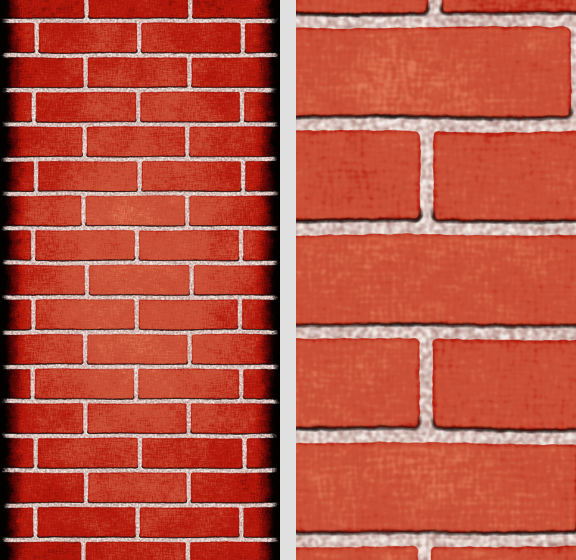
Left, the full canvas; right, a detail of the centre.
A Shadertoy shader for this texture:

```glsl
// Running-bond red brick wall with pale rough mortar and burnt, blackened sides.

// Layout, in units of the canvas width
const vec2 BRICK_PITCH = vec2(0.3705, 0.1236);
const vec2 WALL_ORIGIN = vec2(0.126, 0.0729);
const vec2 MORTAR_WIDTH = vec2(0.0155, 0.0165);
const float CORNER_RADIUS = 0.007;

// Colours
const vec3 SOOT = vec3(0.015, 0.004, 0.004);
const vec3 BURNT_RED = vec3(0.39, 0.03, 0.025);
const vec3 DEEP_RED = vec3(0.70, 0.09, 0.04);
const vec3 CLAY = vec3(0.79, 0.31, 0.21);
const vec3 PALE_CLAY = vec3(0.88, 0.47, 0.33);
const vec3 MORTAR_DARK = vec3(0.64, 0.46, 0.43);
const vec3 MORTAR_LIGHT = vec3(0.95, 0.91, 0.89);

vec2 hash2(vec2 p) {
    vec3 q = fract(p.xyx * vec3(0.1031, 0.1030, 0.0973));
    q += dot(q, q.yzx + 33.33);
    return fract((q.xx + q.yz) * q.zy);
}

vec2 cornerGradient(vec2 cell) {
    float angle = 6.28318 * hash2(cell + 71.0).x;
    return vec2(cos(angle), sin(angle));
}

// Gradient noise, roughly -1 to 1
float noise(vec2 p) {
    vec2 i = floor(p), f = p - i;
    vec2 u = f * f * f * (f * (f * 6.0 - 15.0) + 10.0);
    vec2 e = vec2(0.0, 1.0);
    float low = mix(dot(cornerGradient(i), f), dot(cornerGradient(i + e.yx), f - e.yx), u.x);
    float high = mix(dot(cornerGradient(i + e), f - e), dot(cornerGradient(i + e.yy), f - e.yy), u.x);
    return 1.5 * mix(low, high, u.y);
}

float fbm(vec2 p) {
    float sum = 0.0, amplitude = 0.55;
    for (int i = 0; i < 4; i++) {
        sum += amplitude * noise(p);
        p = p * 2.07 + 17.3;
        amplitude *= 0.55;
    }
    return sum;
}

float roundedBox(vec2 p, vec2 halfSize, float radius) {
    vec2 q = abs(p) - halfSize + radius;
    return length(max(q, 0.0)) + min(max(q.x, q.y), 0.0) - radius;
}

// Small sideways displacement of one vertical joint
float jointShift(vec2 id) {
    return 0.006 * (hash2(id + 40.0).x - 0.5);
}

// xy: position from the brick centre, z: signed distance to its edge, w: brick seed
vec4 brickAt(vec2 p) {
    p -= WALL_ORIGIN;
    p.y += 0.003 * noise(p * vec2(5.0, 8.0));
    float row = floor(p.y / BRICK_PITCH.y);
    float halfStep = mod(row, 2.0) * 0.48 * BRICK_PITCH.x;
    p.x -= halfStep + 0.018 * (hash2(vec2(row + 30.0, 5.0)).x - 0.5);
    vec2 id = vec2(floor(p.x / BRICK_PITCH.x), row);
    vec2 local = p - (id + 0.5) * BRICK_PITCH;
    float left = jointShift(id), right = jointShift(id + vec2(1.0, 0.0));
    local.x -= 0.5 * (left + right);
    vec2 halfSize = 0.5 * (BRICK_PITCH - MORTAR_WIDTH + vec2(right - left, 0.0));
    return vec4(local, roundedBox(local, halfSize, CORNER_RADIUS), hash2(id + 90.0).y);
}

// Tone 0 to 1 through soot, reds and clay
vec3 brickRamp(float tone) {
    vec3 color = mix(SOOT, BURNT_RED, smoothstep(0.0, 0.25, tone));
    color = mix(color, DEEP_RED, smoothstep(0.22, 0.50, tone));
    color = mix(color, CLAY, smoothstep(0.48, 0.78, tone));
    return mix(color, PALE_CLAY, smoothstep(0.78, 1.05, tone));
}

void mainImage(out vec4 fragColor, in vec2 fragCoord) {
    vec2 p = fragCoord / iResolution.x;
    float height = iResolution.y / iResolution.x;
    float pixel = 1.0 / iResolution.x;

    // Bricks with chipped edges
    vec4 brick = brickAt(p);
    float edge = brick.z + 0.0018 * fbm(p * 55.0);
    float brickMask = 1.0 - smoothstep(-0.8 * pixel, 0.8 * pixel, edge);

    // Surface grain: broad stains, woven streaks, fine grit
    float stains = fbm(p * 9.0 + 20.0 * brick.w);
    float weave = noise(p * vec2(35.0, 190.0)) + noise(p * vec2(190.0, 45.0) + 9.0);
    float grit = noise(p * 170.0);

    // Light pool in the middle, ragged soot along the sides
    vec2 fromCentre = vec2(1.75 * (p.x - 0.5), 1.7 * (p.y / height - 0.5));
    float glow = 1.0 - smoothstep(0.15, 1.05, length(fromCentre));
    float side = min(p.x, 1.0 - p.x) + 0.014 * fbm(p * 26.0) + 0.004 * grit;

    float tone = mix(0.50, 0.80, glow) + 0.09 * (brick.w - 0.5);
    tone += 0.13 * stains + 0.075 * weave + 0.06 * grit;
    tone *= smoothstep(0.008, 0.10, side);
    tone *= 1.0 - 0.25 * smoothstep(-0.007, 0.0, edge);
    vec3 brickColor = brickRamp(tone);

    // Rough mortar
    float roughness = 0.66 + 0.40 * noise(p * 125.0) + 0.25 * grit + 0.2 * stains;
    vec3 mortarColor = mix(MORTAR_DARK, MORTAR_LIGHT, clamp(roughness, 0.0, 1.0));
    mortarColor *= smoothstep(0.004, 0.035, side);

    // Thin shadow under each brick
    float underside = smoothstep(0.035, 0.05, -brick.y);
    float shadow = underside * (1.0 - smoothstep(0.0006, 0.0042, abs(edge)));
    vec3 color = mix(mortarColor, brickColor, brickMask);
    color = mix(color, SOOT, shadow * (0.65 + 0.25 * stains));

    fragColor = vec4(clamp(color, 0.0, 1.0), 1.0);
}
```
